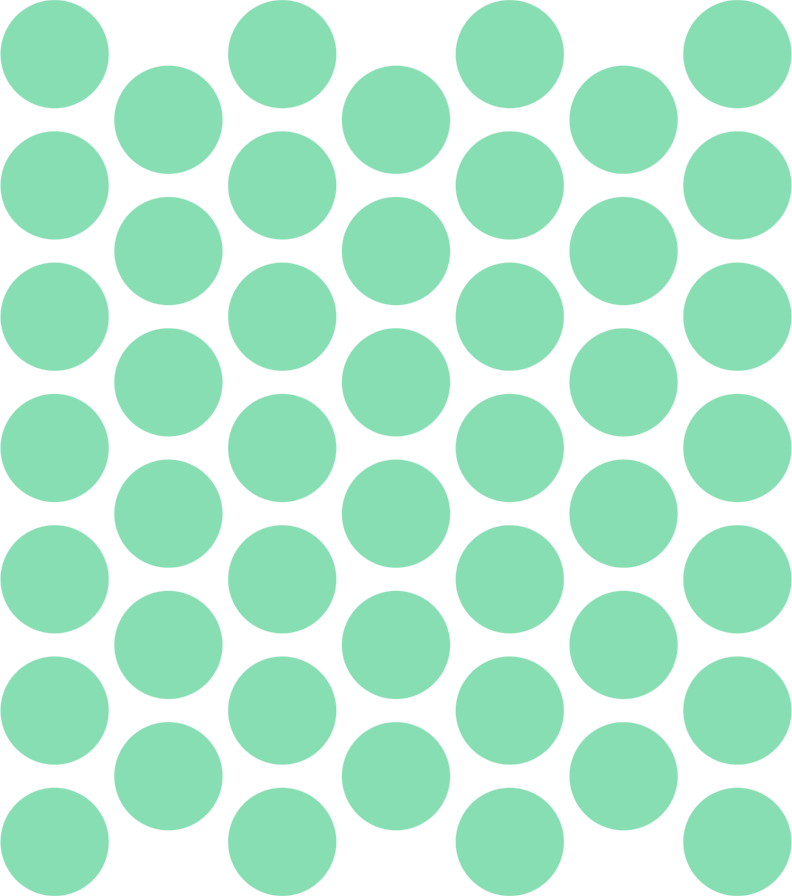
This pattern is drawn by a Shadertoy shader. Its source:

```glsl
// Mint dots on white in seven staggered columns: even columns hold seven dots,
// odd columns hold six, shifted by half a row. Each point finds its nearest
// column and row by rounding, then a circle distance gives a smooth edge.

const vec3 MINT = vec3(0.535, 0.870, 0.702);
const vec3 WHITE = vec3(1.0);

// Lengths are fractions of the canvas height.
const float RADIUS = 0.0604;
const float COLUMN_PITCH = 0.1270;
const float LAST_COLUMN = 6.0;
const float LAST_ROW = 6.0;

// Signed distance to the nearest dot; p is measured from the lowest left dot.
float staggeredDots(vec2 p, vec2 pitch, float radius) {
    float column = clamp(round(p.x / pitch.x), 0.0, LAST_COLUMN);
    float odd = mod(column, 2.0);
    float row = clamp(round(p.y / pitch.y - 0.5 * odd), 0.0, LAST_ROW - odd);
    vec2 center = pitch * vec2(column, row + 0.5 * odd);
    return length(p - center) - radius;
}

// Coverage of a shape over one pixel.
float coverage(float dist, float pixel) {
    return clamp(0.5 - dist / pixel, 0.0, 1.0);
}

void mainImage(out vec4 fragColor, in vec2 fragCoord) {
    float pixel = 1.0 / iResolution.y;
    vec2 uv = fragCoord * pixel;
    float aspect = iResolution.x * pixel;

    // The rows span the full height; the columns are centered across.
    vec2 pitch = vec2(COLUMN_PITCH, (1.0 - 2.0 * RADIUS) / LAST_ROW);
    vec2 firstDot = vec2(0.5 * (aspect - LAST_COLUMN * pitch.x), RADIUS);

    float dist = staggeredDots(uv - firstDot, pitch, RADIUS);
    fragColor = vec4(mix(WHITE, MINT, coverage(dist, 1.25 * pixel)), 1.0);
}
```
